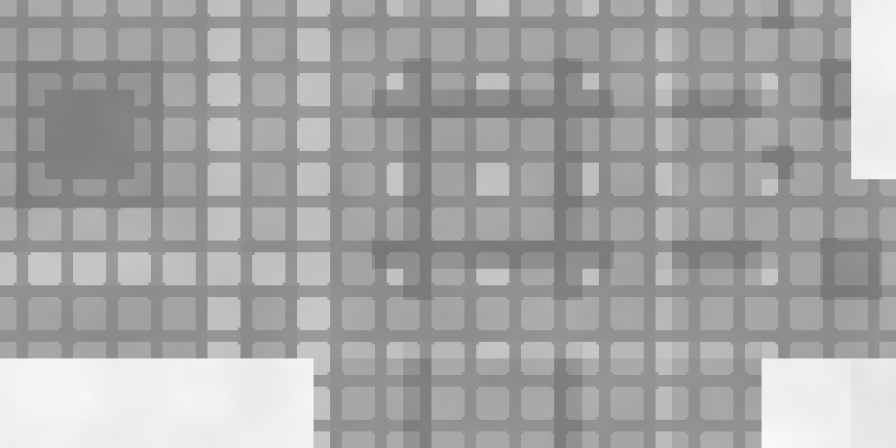
A Shadertoy shader for this pattern:

```glsl
float hash(vec2 p) {
    return fract(sin(dot(p, vec2(127.1, 311.7))) * 43758.5453);
}

float valueNoise(vec2 p) {
    vec2 i = floor(p), f = fract(p);
    f = f * f * (3.0 - 2.0 * f);
    return mix(mix(hash(i), hash(i + vec2(1, 0)), f.x),
               mix(hash(i + vec2(0, 1)), hash(i + vec2(1, 1)), f.x), f.y);
}

float clouds(vec2 p) {
    float sum = 0.0, weight = 0.5;
    for (int i = 0; i < 4; i++) {
        sum += weight * valueNoise(p);
        p = p * 2.03 + 7.1;
        weight *= 0.5;
    }
    return sum;
}

// Coverage of a value below a limit, and of a band between two limits
float below(float v, float limit) {
    return clamp(0.5 + (limit - v) * iResolution.y / 10.0, 0.0, 1.0);
}

float band(float v, float lo, float hi) {
    return below(v, hi) * (1.0 - below(v, lo));
}

float box(vec2 p, vec2 lo, vec2 hi) {
    return band(p.x, lo.x, hi.x) * band(p.y, lo.y, hi.y);
}

float square(vec2 p, vec2 centre, float halfSize) {
    vec2 d = abs(p - centre);
    return below(max(d.x, d.y), halfSize);
}

// Lattice of 20 by 10 cells with thickened crossings
float lattice(vec2 p) {
    vec2 d = abs(fract(p) - 0.5);
    float knot = below(max(d.x, d.y), 0.19) * step(0.35, hash(floor(p)));
    return max(below(min(d.x, d.y), 0.13), knot);
}

// Pale columns, rows and window corners
float highlights(vec2 p, vec2 frame) {
    float columns = band(abs(p.x - 6.0), 0.63, 1.37);
    columns = max(columns, 0.7 * band(p.x, 14.63, 15.0));
    float rows = band(p.y, 5.63, 6.37) * below(p.x, 7.37);
    rows = max(rows, 0.4 * band(p.y, 4.63, 5.37) * below(p.x, 7.37));
    rows = max(rows, 0.55 * band(p.y, 7.63, 8.0) * band(p.x, 7.0, 17.0));
    rows = max(rows, 0.3 * below(p.y, 0.37));

    float windowX = max(below(frame.x, 0.37), band(frame.x, 2.0, 2.37));
    windowX = max(windowX, band(abs(p.x - 16.0), 1.0, 1.37));
    float windowY = max(below(frame.y, 0.37), band(frame.y, 2.0, 2.37));
    windowY = max(windowY, band(frame.y, 3.63, 4.0));
    return max(max(columns, rows), windowX * windowY);
}

// Darker bars and squares laid over the lattice
float shadows(vec2 p, vec2 frame) {
    float bars = box(frame, vec2(1.37, -1), vec2(2.0, 2.7));
    bars = max(bars, box(frame, vec2(-1, 1.37), vec2(2.7, 2.0)));
    bars = max(bars, band(frame.x, 1.37, 2.0) * band(p.y, 8.0, 11.0));
    bars = max(bars, band(p.x, 15.0, 17.0) * band(frame.y, 1.37, 2.0));
    for (float i = 0.0; i < 2.0; i++) {
        bars = max(bars, box(p, vec2(17, 3.3 * i - 0.05), vec2(17.73, 0.65 + 3.35 * i)));
        bars = max(bars, square(p, vec2(19, 2.0 + 4.0 * i), 0.69));
    }
    return max(bars, 0.8 * square(p, vec2(2, 3), 1.65));
}

void mainImage(out vec4 fragColor, in vec2 fragCoord) {
    // Cell units, measured downwards from the top
    vec2 p = vec2(fragCoord.x, iResolution.y - fragCoord.y) * 10.0 / iResolution.y;
    vec2 frame = abs(p - vec2(11, 4));
    float haze = clouds(p * 0.7) - 0.47;

    // Plaid
    float line = lattice(p);
    float pale = highlights(p, frame);
    float cell = mix(0.65, 0.76, pale) + 0.02 * (hash(floor(p + 0.5)) - 0.5);
    float tone = mix(cell, 0.56 + 0.03 * pale, line);
    tone *= 1.0 - 0.13 * shadows(p, frame);
    tone = mix(tone, 0.5, square(p, vec2(2, 3), 1.0));
    tone += 0.07 * haze;

    // Blank corners
    float blank = box(p, vec2(19, -1), vec2(21, 4));
    blank = max(blank, box(p, vec2(-1, 8), vec2(7, 11)));
    blank = max(blank, box(p, vec2(17, 8), vec2(21, 11)));
    float paper = 0.945 + 0.09 * haze - 0.03 * box(p, vec2(19, 8), vec2(21, 11));
    tone = mix(tone, paper, blank);

    fragColor = vec4(vec3(tone), 1.0);
}
```
